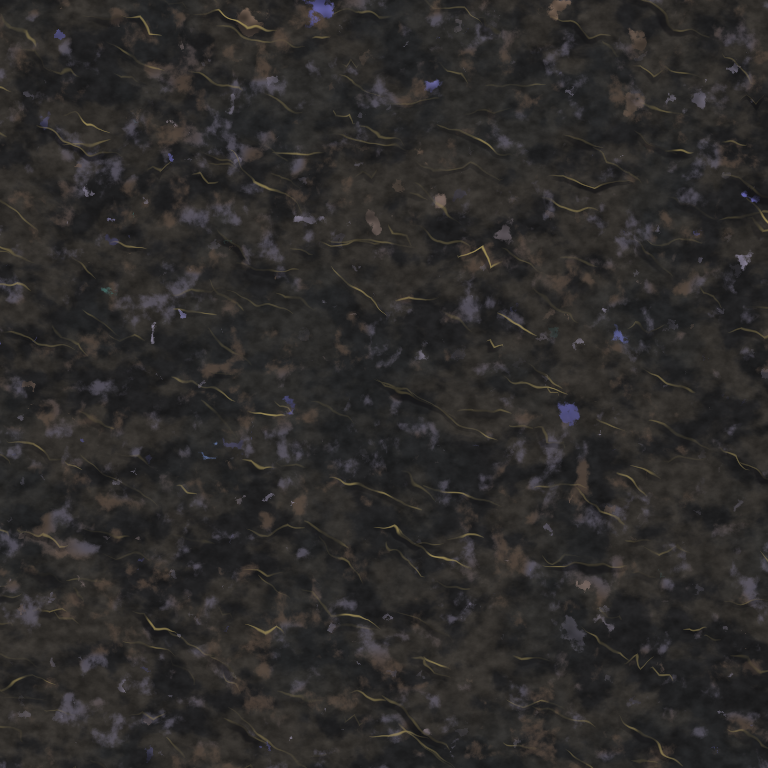
Write a three.js fragment shader that draws this texture.

```glsl
// Dark polished stone with smoky mottling, fine gold veins, black cracks and lilac flecks.
varying vec2 vUv;

#define CHARCOAL vec3(0.120, 0.119, 0.123)
#define UMBER vec3(0.192, 0.180, 0.167)
#define SLATE vec3(0.145, 0.151, 0.155)
#define RUST vec3(0.370, 0.305, 0.260)
#define GOLD vec3(0.640, 0.570, 0.350)
#define LILAC vec3(0.540, 0.515, 0.600)
#define BLUE vec3(0.360, 0.360, 0.620)
#define TEAL vec3(0.290, 0.480, 0.460)
#define VEIN_WIDTH 0.0022
#define VEIN_TILT -0.33
#define VEIN_DENSITY 0.72
#define FLECK_DENSITY 0.40

float hash(vec2 p) {
  vec3 q = fract(vec3(p.xyx) * 0.1031);
  q += dot(q, q.yzx + 33.33);
  return fract((q.x + q.y) * q.z);
}

vec2 hash2(vec2 p) {
  return vec2(hash(p + 17.3), hash(p + 71.9));
}

float noise(vec2 p) {
  vec2 i = floor(p);
  vec2 f = fract(p);
  f = f * f * (3.0 - 2.0 * f);
  float low = mix(hash(i), hash(i + vec2(1.0, 0.0)), f.x);
  float high = mix(hash(i + vec2(0.0, 1.0)), hash(i + vec2(1.0, 1.0)), f.x);
  return mix(low, high, f.y);
}

float fbm(vec2 p) {
  float sum = 0.0;
  float amp = 0.5;
  for (int i = 0; i < 5; i++) {
    sum += amp * noise(p);
    p = mat2(1.6, 1.2, -1.2, 1.6) * p + 9.7;
    amp *= 0.52;
  }
  return sum;
}

// Kinked, tapering strokes: x is the gold line, y the black crack beside it.
vec2 veins(vec2 uv, float scale, float seed) {
  vec2 p = uv * scale;
  vec2 cell = floor(p);
  vec2 result = vec2(0.0);
  float width = VEIN_WIDTH * scale;
  for (int j = -1; j <= 1; j++) {
    for (int i = -1; i <= 1; i++) {
      vec2 id = cell + vec2(float(i), float(j));
      vec2 rnd = hash2(id + seed);
      vec2 shape = hash2(id + seed + 131.0);
      if (hash(id + seed + 57.0) > VEIN_DENSITY) continue;
      float angle = VEIN_TILT + (shape.x - 0.5) * 0.85;
      vec2 dir = vec2(cos(angle), sin(angle));
      vec2 q = p - id - rnd;
      float t = dot(q, dir) / mix(0.16, 0.6, shape.y);
      float fold = abs(fract(t * 0.7 + rnd.x) - 0.5);
      float y = dot(q, vec2(-dir.y, dir.x)) + (fold - 0.25) * 0.4 * (rnd.y - 0.25);
      float taper = max(1.0 - t * t, 0.0);
      float lineWidth = width * (0.6 + 0.5 * taper);
      float line = 1.0 - smoothstep(0.1 * lineWidth, lineWidth, abs(y));
      float crackWidth = width * (1.0 + 2.8 * taper * rnd.x);
      float crack = 1.0 - smoothstep(0.4 * crackWidth, crackWidth, abs(y + width * 1.8));
      float strength = 0.25 + 0.75 * hash(id + seed + 83.0);
      result.x = max(result.x, line * sqrt(taper) * strength);
      result.y = max(result.y, crack * taper * rnd.x);
    }
  }
  return result;
}

// Ragged mineral grains: x is coverage, y a random number of the grain.
vec2 flecks(vec2 uv, float scale, float seed) {
  vec2 p = uv * scale;
  vec2 cell = floor(p);
  vec2 ragged = vec2(fbm(p * 4.5 + seed), fbm(p * 4.5 + seed + 40.0)) - 0.48;
  vec2 result = vec2(0.0);
  for (int j = -1; j <= 1; j++) {
    for (int i = -1; i <= 1; i++) {
      vec2 id = cell + vec2(float(i), float(j));
      if (hash(id + seed) > FLECK_DENSITY) continue;
      vec2 rnd = hash2(id + seed + 23.0);
      float size = mix(0.03, 0.19, rnd.x * rnd.x);
      float dist = length(p - id - rnd + ragged * 0.55) - size;
      float cover = (1.0 - smoothstep(-0.05, 0.02, dist)) * (0.3 + 0.7 * rnd.y);
      if (cover > result.x) result = vec2(cover, hash(id + seed + 91.0));
    }
  }
  return result;
}

vec3 fleckColor(float pick) {
  vec3 tint = mix(RUST * 1.2, LILAC, smoothstep(0.15, 0.4, pick));
  tint = mix(tint, BLUE, smoothstep(0.78, 0.86, pick));
  return mix(tint, TEAL, smoothstep(0.95, 0.98, pick));
}

void main() {
  vec2 uv = vUv;
  vec2 warp = vec2(fbm(uv * 9.0), fbm(uv * 9.0 + 31.0)) - 0.48;

  // Smoky ground with small blotches, stretched a little along the grain
  float mottle = 0.62 * fbm(uv * vec2(27.0, 34.0) + warp * 1.2) + 0.38 * fbm(uv * vec2(8.0, 12.0) + 50.0);
  vec3 color = mix(CHARCOAL, UMBER, smoothstep(0.40, 0.58, mottle));
  color = mix(color, SLATE, 0.45 * smoothstep(0.52, 0.7, fbm(uv * 7.0 + 80.0)));
  color *= 0.64 + 0.72 * fbm(uv * vec2(75.0, 95.0));

  // Small rusty and lilac clouds, gathered in clusters
  float cluster = smoothstep(0.25, 0.75, noise(uv * 8.0 + 21.0));
  float cloud = smoothstep(0.56, 0.82, fbm(uv * 46.0 + warp + 12.0) + 0.07 * (cluster - 0.5));
  vec3 cloudTint = mix(RUST, LILAC * 0.75, smoothstep(0.35, 0.65, noise(uv * 24.0 + 5.0)));
  color = mix(color, cloudTint, 0.65 * cloud);

  // Grains of two sizes
  vec2 large = flecks(uv, 12.0, 3.0);
  vec2 small = flecks(uv, 25.0, 47.0);
  float shade = 0.6 + 0.65 * noise(uv * 85.0);
  color = mix(color, fleckColor(small.y) * shade, (0.25 + 0.5 * cluster) * small.x);
  color = mix(color, fleckColor(large.y) * shade, 0.92 * large.x);

  // Cracks below, gold lines on top, broken up along their length
  vec2 bent = uv + warp * 0.025 + (vec2(noise(uv * 60.0), noise(uv * 60.0 + 60.0)) - 0.5) * 0.008;
  vec2 bold = veins(bent, 9.0, 11.0);
  vec2 fine = veins(bent, 14.0, 205.0);
  color = mix(color, vec3(0.07, 0.068, 0.077), 0.75 * max(bold.y, 0.6 * fine.y));
  float glint = smoothstep(0.3, 0.8, noise(uv * 44.0 + 7.0));
  color = mix(color, GOLD, max(bold.x, 0.7 * fine.x) * (0.2 + 0.7 * glint));

  gl_FragColor = vec4(color, 1.0);
}
```
